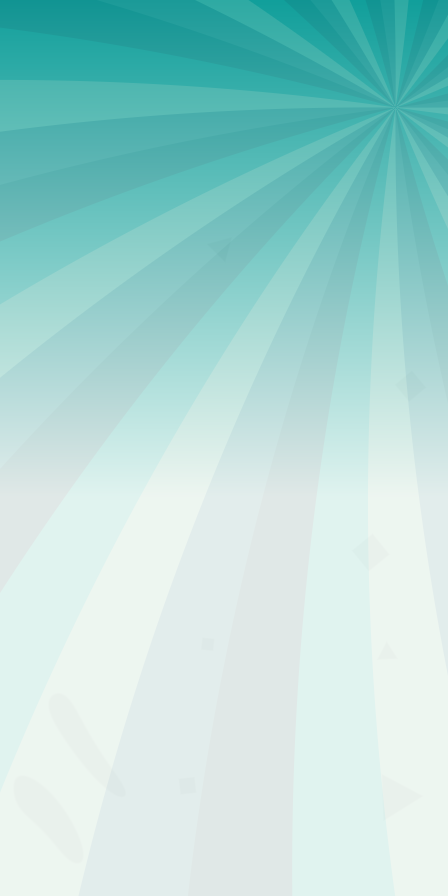
A WebGL 2 fragment shader for this background:

```glsl
#version 300 es
precision highp float;
// Swirling pale sunburst fading from teal to mint, with faint confetti.

#define CENTER vec2(0.883, 0.240)  // hub of the rays, in canvas widths from the top left
#define RAYS 48.0                  // rays in a full turn, a multiple of four
#define TWIST 0.604                // rays turned per canvas width of radius
#define PHASE 0.067                // offset of the first ray, in rays
#define FADE_END 1.11              // depth at which the teal has gone
#define CONFETTI_CELLS 3.0         // confetti cells across the canvas
#define CONFETTI_INK 0.016         // darkening by one scrap

uniform vec2 u_resolution;
out vec4 outColor;

const float TAU = 6.2831853;
const vec3 TEAL = vec3(0.065, 0.622, 0.606);
const vec3 MINT = vec3(0.879, 0.953, 0.938);

float hash(vec2 p) {
    return fract(sin(dot(p, vec2(127.1, 311.7))) * 4375.85);
}

// Colour shift of each ray, repeating cream, mint, grey, mist.
vec3 rayTint(float index, float teal) {
    float kind = mod(index, 4.0);
    if (kind < 0.5) return mix(vec3(0.052, 0.010, 0.004), vec3(0.115, 0.043, 0.032), teal);
    if (kind < 1.5) return vec3(0.0);
    if (kind < 2.5) return vec3(0.0, -0.042, -0.032);
    return mix(vec3(0.008, -0.023, -0.013), vec3(0.040, -0.018, -0.010), teal);
}

// Blends the two rays beside the nearest curved edge.
vec3 sunburst(vec2 p, float teal, float pixel) {
    vec2 d = p - CENTER;
    float radius = max(length(d), 0.0001);
    float turn = atan(-d.x, d.y) * RAYS / TAU + TWIST * radius - PHASE;
    float edge = floor(turn + 0.5);
    float width = pixel * RAYS / (TAU * radius);
    float side = clamp((turn - edge) / width + 0.5, 0.0, 1.0);
    return mix(rayTint(edge - 1.0, teal), rayTint(edge, teal), side);
}

// One jittered triangle or quad in some of the cells.
float confetti(vec2 p, float pixel) {
    vec2 q = p * CONFETTI_CELLS;
    vec2 cell = floor(q);
    float chance = mix(0.15, 0.75, smoothstep(0.5, 1.0, p.y));
    if (hash(cell + 3.7) > chance) return 0.0;
    vec2 jitter = vec2(hash(cell), hash(cell + 19.3)) - 0.5;
    vec2 d = fract(q) - 0.5 - 0.5 * jitter;
    float sides = hash(cell + 8.1) < 0.6 ? 3.0 : 4.0;
    float size = mix(0.035, 0.10, hash(cell + 5.9));
    float sector = TAU / sides;
    float angle = atan(d.y, d.x) + TAU * hash(cell + 2.3);
    float dist = cos(mod(angle, sector) - 0.5 * sector) * length(d) - size;
    float aa = pixel * CONFETTI_CELLS;
    return 1.0 - smoothstep(-aa, aa, dist);
}

// Curled scraps gathered in the lower left, cut from layered sines.
float curls(vec2 p) {
    vec2 d = (p - vec2(0.11, 1.74)) / vec2(0.16, 0.27);
    float wave = sin(31.0 * p.x + 3.0 * sin(9.0 * p.y))
               + sin(25.0 * p.y - 12.0 * p.x + 1.5 * sin(17.0 * p.x));
    float field = wave - 0.6 - 1.2 * dot(d, d);
    float aa = max(fwidth(field), 0.001);
    return smoothstep(-aa, aa, field);
}

void main() {
    vec2 p = vec2(gl_FragCoord.x, u_resolution.y - gl_FragCoord.y) / u_resolution.x;
    float pixel = 1.0 / u_resolution.x;

    // Vertical wash under the rays
    float teal = 1.0 - clamp(p.y / FADE_END, 0.0, 1.0);
    vec3 color = mix(MINT, TEAL, teal) + sunburst(p, teal, pixel);

    // Faint scraps on top
    color -= CONFETTI_INK * max(confetti(p, pixel), curls(p));
    outColor = vec4(clamp(color, 0.0, 1.0), 1.0);
}
```
